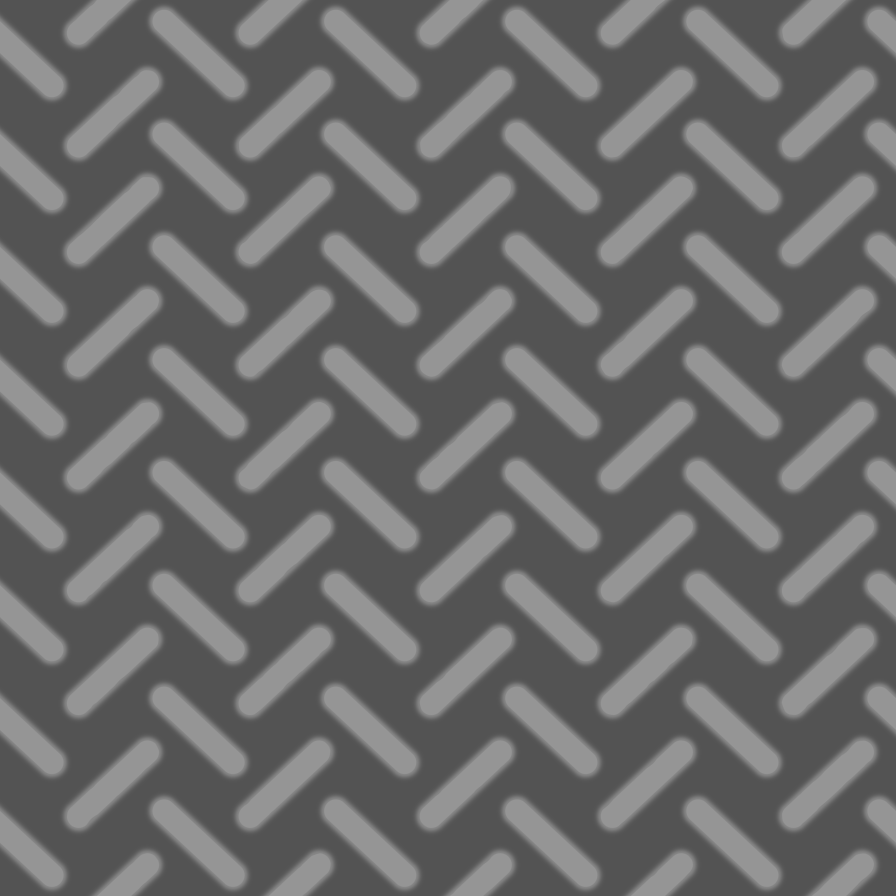
Give the GLSL for this pattern, as a Shadertoy shader.

```glsl
// Tread plate: two interleaved sets of slanted rounded bars with a soft halo.
// Each axis is folded onto its nearest bar, then a capsule distance shades it.
// One gap per axis is narrower, where the evenly pitched series wraps round.

const vec2 COUNT = vec2(5.0, 8.0);            // bars of each set across, down
const vec2 PITCH = vec2(0.2021, 0.1259);      // spacing inside a series
const vec2 FIRST_RISING = vec2(0.3177, 0.8730);
const vec2 FIRST_FALLING = vec2(0.4132, 0.0590);
const vec2 HALF_SPAN = vec2(0.0384, 0.0358);  // bar centre to cap centre
const float RADIUS = 0.0130;
const float HALO_WIDTH = 0.0047;
const float HALO_STRENGTH = 0.75;
const float NICK_DEPTH = 0.0025;              // wear on the rising bars
const float NICK_CELLS = 64.0;
const vec3 PLATE = vec3(0.325);
const vec3 BAR = vec3(0.585);

vec2 hashGradient(vec2 cell) {
    cell = mod(cell, NICK_CELLS);
    float h = fract(sin(dot(cell, vec2(127.1, 311.7))) * 43758.5);
    return vec2(cos(6.2832 * h), sin(6.2832 * h));
}

// Gradient noise that wraps over the unit square
float wrappedNoise(vec2 uv) {
    vec2 p = uv * NICK_CELLS;
    vec2 i = floor(p), f = fract(p);
    vec2 u = f * f * f * (f * (f * 6.0 - 15.0) + 10.0);
    vec2 e = vec2(1.0, 0.0);
    float a = dot(hashGradient(i), f);
    float b = dot(hashGradient(i + e.xy), f - e.xy);
    float c = dot(hashGradient(i + e.yx), f - e.yx);
    float d = dot(hashGradient(i + e.xx), f - e.xx);
    return mix(mix(a, b, u.x), mix(c, d, u.x), u.y);
}

// Offset from the nearest bar centre, wrapping at 1 on both axes
vec2 foldSeries(vec2 uv, vec2 first) {
    vec2 t = fract(uv - first);
    vec2 inside = t - PITCH * min(floor(t / PITCH + 0.5), COUNT - 1.0);
    vec2 wrapped = t - 1.0;
    return mix(inside, wrapped, step(abs(wrapped), abs(inside)));
}

// Distance to a rounded bar reaching from -span to +span
float capsule(vec2 p, vec2 span) {
    float along = clamp(dot(p, span) / dot(span, span), -1.0, 1.0);
    return length(p - along * span) - RADIUS;
}

void mainImage(out vec4 fragColor, in vec2 fragCoord) {
    vec2 uv = fragCoord / iResolution.xy;
    float edge = 0.75 / min(iResolution.x, iResolution.y);

    float rising = capsule(foldSeries(uv, FIRST_RISING), HALF_SPAN);
    float falling = capsule(foldSeries(uv, FIRST_FALLING), HALF_SPAN * vec2(1.0, -1.0));
    float dist = min(rising, falling);

    // Small nicks bite into the flat top, leaving the halo smooth
    float nick = NICK_DEPTH * max(wrappedNoise(uv) - 0.15, 0.0);
    float top = min(rising + nick, falling);

    float outside = max(dist, 0.0) / HALO_WIDTH;
    float halo = HALO_STRENGTH * exp(-outside * outside);
    float cover = 1.0 - smoothstep(-edge, edge, top);
    fragColor = vec4(mix(PLATE, BAR, mix(halo, 1.0, cover)), 1.0);
}
```
